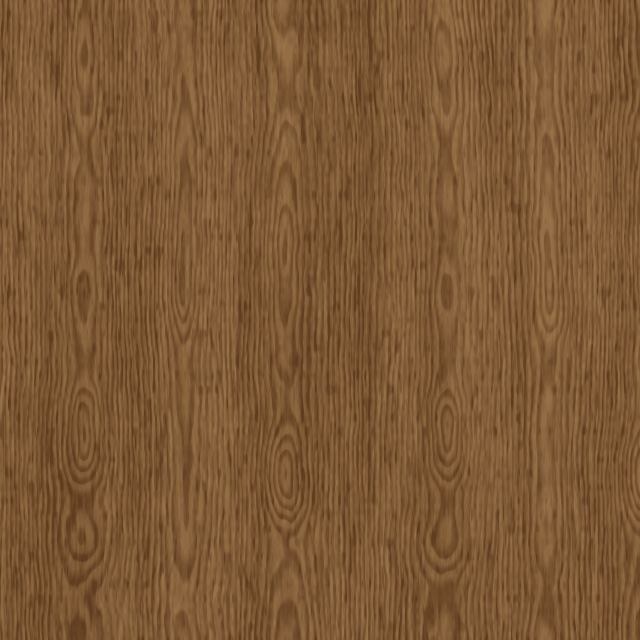
A three.js fragment shader for this texture:

```glsl
// Brown oak veneer: upright growth rings that open into cathedral arches and eyes.
// Rings are contours of a distance to several heart lines whose depth varies along
// the height; stretched value noise adds fibres, pores and broad streaks.

#define RING_DENSITY 128.0
#define RING_CONTRAST 0.62
#define FIBRE_CONTRAST 0.38
#define PORE_CONTRAST 0.50
#define STREAK_CONTRAST 0.26
#define BASE_TONE 0.75
#define HEART_DEPTH 0.050
#define HEART_REACH 0.055
#define HEART_GAP 0.158
#define GROUP_PERIOD 0.565
#define DARK_WOOD vec3(0.41, 0.27, 0.15)
#define LIGHT_WOOD vec3(0.57, 0.42, 0.26)

varying vec2 vUv;

float hash(vec2 cell) {
  vec3 q = fract(cell.xyx * vec3(0.1031, 0.1030, 0.0973));
  q += dot(q, q.yzx + 33.33);
  return fract((q.x + q.y) * q.z);
}

// Value noise from -1 to 1
float noise(vec2 p) {
  vec2 cell = floor(p);
  vec2 f = fract(p);
  f = f * f * (3.0 - 2.0 * f);
  float low = mix(hash(cell), hash(cell + vec2(1.0, 0.0)), f.x);
  float high = mix(hash(cell + vec2(0.0, 1.0)), hash(cell + vec2(1.0, 1.0)), f.x);
  return 2.0 * mix(low, high, f.y) - 1.0;
}

// How far the cut runs from the pith: changes make arches, zeros make eyes
float heartDepth(float y, float column) {
  float seed = 17.0 * column + 5.5;
  float swell = 0.55 + 0.40 * noise(vec2(seed, y * 4.5))
              + 0.22 * noise(vec2(seed + 40.0, y * 13.0));
  float eyeHeight = column < 0.5 ? 0.33 : (column < 1.5 ? 0.55 : 0.26);
  float eye = exp(-pow((y - eyeHeight) / 0.07, 2.0));
  float size = column > 0.5 && column < 1.5 ? 0.75 : 1.0;
  return HEART_DEPTH * size * clamp(swell, 0.08, 1.0) * (1.0 - 0.9 * eye);
}

// x: distance to the pith, y: closeness to a heart line
vec2 heartField(vec2 p) {
  vec2 field = vec2(1.0, 0.0);
  for (int i = -1; i < 7; i++) {
    float index = float(i);
    float column = mod(index, 3.0);
    float center = 0.13 + GROUP_PERIOD * floor(index / 3.0) + HEART_GAP * column;
    float dx = p.x - center;
    float depth = heartDepth(p.y, column);
    float reach = exp(-dx * dx / (HEART_REACH * HEART_REACH));
    field.x = min(field.x, sqrt(dx * dx + depth * depth * reach));
    field.y = max(field.y, exp(-dx * dx / 0.0005));
  }
  return field;
}

// Slow darkening into late wood, then a crisp return to early wood
float ringProfile(float phase) {
  float p = fract(phase);
  return smoothstep(0.2, 0.7, p) * (1.0 - smoothstep(0.8, 1.0, p));
}

void main() {
  // Gentle sideways drift shared by rings and fibres
  vec2 p = vUv;
  p.x += 0.006 * noise(vec2(vUv.x * 4.0, vUv.y * 4.0) + 3.0)
       + 0.002 * noise(vec2(vUv.x * 18.0, vUv.y * 14.0) + 9.0);

  // Growth rings with uneven spacing and slightly ragged edges
  vec2 heart = heartField(p);
  float phase = RING_DENSITY * heart.x
              + 1.3 * noise(vec2(p.x * 13.0, p.y * 1.5) + 21.0)
              + 0.22 * noise(vec2(p.x * 90.0, p.y * 32.0) + 57.0);
  float strength = 0.85 + 0.30 * noise(vec2(p.x * 24.0, p.y * 4.0) + 71.0);
  float rings = ringProfile(phase) * mix(strength, 1.0, heart.y);

  // Fine fibres, short dark pores and wide streaks along the grain
  float fibres = 0.7 * noise(vec2(p.x * 310.0, p.y * 24.0))
               + 0.5 * noise(vec2(p.x * 430.0, p.y * 110.0) + 13.0);
  float pores = smoothstep(0.30, 0.90, noise(vec2(p.x * 240.0, p.y * 46.0) + 31.0));
  float streaks = 0.7 * noise(vec2(p.x * 9.0, p.y * 1.3) + 43.0)
                + 0.6 * noise(vec2(p.x * 42.0, p.y * 2.2) + 87.0);

  float tone = BASE_TONE + 0.12 * heart.y
             - RING_CONTRAST * rings
             + FIBRE_CONTRAST * fibres * (1.0 - 0.35 * heart.y)
             - PORE_CONTRAST * pores * (1.0 - 0.5 * heart.y)
             + STREAK_CONTRAST * streaks;
  gl_FragColor = vec4(mix(DARK_WOOD, LIGHT_WOOD, clamp(tone, -0.2, 1.15)), 1.0);
}
```
